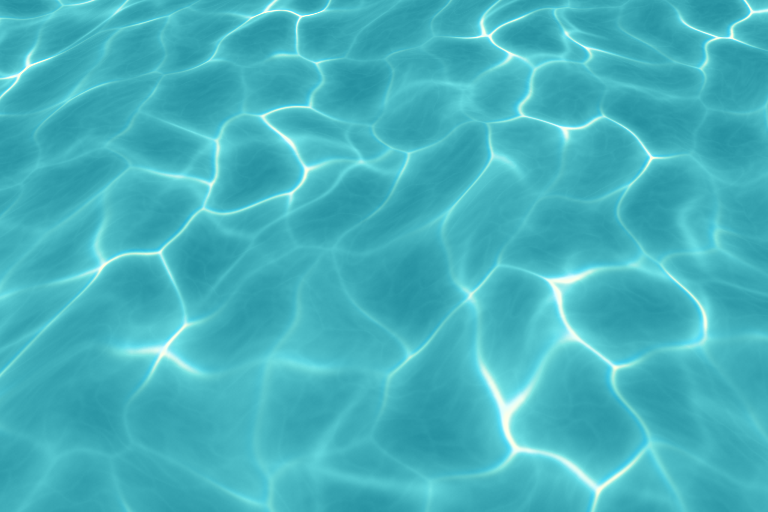
A Shadertoy shader for this texture:

```glsl
// Sunlit pool water seen at a slant: a net of bright caustic lines on turquoise.
// Smooth cellular noise, bent by layered sines and foreshortened towards the top,
// gives both the thin cores and the wide glow of the lines.

vec2 hash2(vec2 p) {
    p = vec2(dot(p, vec2(127.1, 311.7)), dot(p, vec2(269.5, 183.3)));
    return fract(sin(p) * 43758.5);
}

// Layered sines, roughly -1 to 1
float waves(vec2 p) {
    float sum = 0.0, amp = 0.5;
    for (int i = 0; i < 4; i++) {
        p = mat2(0.8, 0.6, -0.6, 0.8) * p * 1.6 + 1.7;
        sum += amp * sin(p.x + 1.3 * sin(p.y)) * cos(0.7 * p.y);
        amp *= 0.65;
    }
    return sum;
}

// Cell borders, 0 to about 1: x = sharp core, y = wide glow
vec2 causticNet(vec2 p, vec2 sharpness) {
    vec2 cell = floor(p), total = vec2(0.0), squares = vec2(0.0);
    for (int j = -1; j <= 1; j++)
    for (int i = -1; i <= 1; i++) {
        vec2 id = cell + vec2(i, j);
        vec2 d = id + 0.1 + 0.8 * hash2(id) - p;
        vec2 weight = exp(sharpness * (0.4 - dot(d, d)));
        total += weight;
        squares += weight * weight;
    }
    return 2.0 * (1.0 - squares / (total * total));
}

// Bends the plane so that straight cell borders become curved
vec2 bend(vec2 p) {
    p += 0.22 * sin(p.yx * vec2(1.7, 1.3) + vec2(0.4, 2.1));
    p += 0.11 * sin(p.yx * vec2(3.7, 3.1) + p * 0.8);
    return p + 0.035 * sin(p.yx * vec2(9.1, 7.7) + p * 2.3);
}

void mainImage(out vec4 fragColor, in vec2 fragCoord) {
    vec2 uv = fragCoord / iResolution.y;
    float aspect = iResolution.x / iResolution.y;

    // Water plane in perspective, with crests rising to the right
    float depth = 1.0 / (2.0 - uv.y);
    vec2 water = vec2((uv.x - 0.5 * aspect) * 8.0 * depth, 13.0 * depth);
    water.y -= 0.25 * water.x;
    vec2 p = bend(water) + 20.0;

    // Main net, a fainter one crossing it, and fine wrinkles
    vec2 net = causticNet(p, vec2(34.0, 6.0));
    vec2 shifted = causticNet(p + vec2(0.03, -0.025), vec2(34.0, 6.0));
    vec2 crossing = causticNet(mat2(0.8, 0.5, -0.6, 0.8) * p * 0.85 + 7.3, vec2(22.0, 6.0));
    float wrinkles = causticNet(p * vec2(3.1, 4.3) + waves(p * 2.0), vec2(9.0, 4.0)).x;

    // Lines swell and fade along their length
    float focus = smoothstep(-0.45, 0.6, waves(p * 0.9 + 3.0));
    float crossFocus = smoothstep(-0.2, 0.7, waves(p * 0.8 + 11.0));
    float core = net.x * (0.15 + 0.95 * focus * focus);
    float glow = net.y * (0.22 + 0.28 * focus);

    // Light level: 0 in the shade, 1 in the glow, 2 in the burnt-out lines
    float light = 0.05 + glow + 0.8 * core;
    light += crossing.y * 0.12 + crossing.x * 0.45 * crossFocus;
    light += 0.07 * waves(p * 1.4) + 0.05 * (wrinkles - 0.5);
    light += 0.05 * waves(p * vec2(9.0, 14.0));
    light += 0.025 * (hash2(floor(uv * 340.0)).x - 0.5);

    vec3 shade = vec3(0.15, 0.57, 0.63);
    vec3 turquoise = vec3(0.43, 0.88, 0.90);
    vec3 glare = vec3(0.90, 1.0, 0.98);
    vec3 color = mix(shade, turquoise, clamp(light, 0.0, 1.0));
    color = mix(color, glare, smoothstep(0.9, 1.75, light));

    // Warm and cool fringes on either side of the strong lines
    color += (net.x - shifted.x) * focus * vec3(0.14, 0.02, -0.09);

    fragColor = vec4(clamp(color, 0.0, 1.0), 1.0);
}
```
